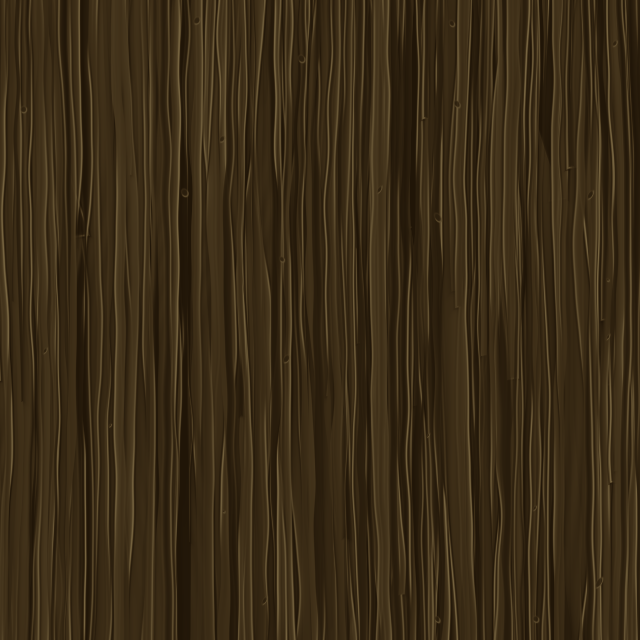
Give the GLSL for this texture, as a three.js fragment shader.

```glsl
// Dark, rough bark-like wood: layers of wavy vertical strips that taper in and out,
// each with a shaded face, a thin pale rim and a groove shadow, plus small knots.
// A scalar tone is built up layer by layer and finally mapped to a brown ramp.
varying vec2 vUv;

float hash(vec2 p) {
  vec3 q = fract(p.xyx * 0.1031);
  q += dot(q, q.yzx + 33.33);
  return fract((q.x + q.y) * q.z);
}

float noise(vec2 p) {
  vec2 cell = floor(p), f = fract(p);
  f = f * f * (3.0 - 2.0 * f);
  return mix(mix(hash(cell), hash(cell + vec2(1.0, 0.0)), f.x),
             mix(hash(cell + vec2(0.0, 1.0)), hash(cell + 1.0), f.x), f.y);
}

float bell(float d, float width) {
  return exp(-d * d / (width * width));
}

// Broad plank surface: hazy tone with faint curved growth rings.
float plankTone(vec2 p) {
  float haze = noise(vec2(p.x * 9.0, p.y * 2.0) + 40.0);
  float bend = p.x + 0.12 * noise(p * vec2(4.0, 2.5) + 7.0);
  float rings = sin(bend * 330.0) * noise(p * vec2(7.0, 3.0) + 90.0);
  return 0.20 + 0.16 * haze + 0.04 * rings;
}

// Lays one column of strips over the tone underneath.
float addStrip(float tone, vec2 p, float column, float count, float layer) {
  vec2 id = vec2(column + 11.0, layer * 37.0 + 5.0);
  float pick = hash(id), kind = hash(id + 101.0), side = hash(id + 211.0);
  float crowding = noise(vec2(column / count * 8.0, 3.0));
  if (pick > 0.45 + 0.55 * crowding) return tone;

  // Meandering centre line and a width that swells and tapers.
  float y = p.y + 9.0 * pick;
  float lane = floor(id.x * 7.0 + id.y * 3.0);
  float wobble = (noise(vec2(lane, y * 3.5)) - 0.5) * 0.4 / count
               + (noise(vec2(lane + 50.0, y * 13.0)) - 0.5) * 0.005;
  float center = (column + 0.25 + 0.5 * hash(id + 307.0)) / count + wobble;
  float swell = smoothstep(0.15, 0.6, noise(vec2(lane + 80.0, y * 2.2)));
  float halfWidth = (0.14 + 0.26 * hash(id + 401.0)) / count * swell
                  - 0.004 * (1.0 - swell);
  float dx = p.x - center;
  float d = abs(dx) - halfWidth;

  // A few strips are snapped off square.
  float cut = hash(id + 503.0) * 5.0 - 0.2;
  if (cut < 0.9) d = max(d, cut - p.y + dx * 0.15);

  float facing = side > 0.35 ? 1.0 : -1.0;
  float across = facing * dx / max(halfWidth, 0.003);
  float lit = smoothstep(-0.3, 0.6, across);
  float softness = mix(0.007, 0.0013, max(lit, step(0.3, pick)));
  float cover = 1.0 - smoothstep(-softness, 0.0013, d);

  // Groove shadow outside, then the face, either sunk and dark or raised.
  tone -= 0.14 * lit * exp(-max(d, 0.0) / 0.005) * (1.0 - cover);
  float face = kind < 0.42 ? 0.12 * hash(id + 601.0) - 0.07
                           : 0.25 + 0.14 * hash(id + 601.0);
  face += 0.05 * clamp(across, -1.0, 1.0);
  tone = mix(tone, face, cover * 0.92);

  // Broken pale rim on the lit side, set off by a dark hairline.
  float strength = smoothstep(0.25, 0.6, noise(vec2(lane + 130.0, y * 4.0)));
  strength *= (0.55 + 0.45 * hash(id + 701.0)) * (0.15 + 0.85 * lit);
  tone = mix(tone, -0.1, strength * 0.7 * bell(d - 0.0022, 0.0014));
  tone += strength * 0.12 * bell(d + 0.003, 0.004);
  return mix(tone, 1.12, strength * bell(d + 0.0008, 0.0015));
}

// Small tilted knots: a dark pit with a pale crescent around it.
float addKnot(float tone, vec2 p) {
  vec2 cell = floor(p * 8.0);
  float pick = hash(cell + 823.0);
  if (pick > 0.5) return tone;
  vec2 spot = 0.2 + 0.6 * vec2(hash(cell + 911.0), hash(cell + 977.0));
  vec2 q = p - (cell + spot) / 8.0;
  q.y += q.x * (pick * 3.0 - 0.9);
  float radius = 0.0015 + 0.004 * hash(cell + 1013.0);
  float d = length(q * vec2(1.0, 0.9)) - radius;
  float crescent = smoothstep(-0.6, 0.9, (q.x - q.y) / radius);
  tone = mix(tone, 0.05, 0.8 * (1.0 - smoothstep(-0.0015, 0.0015, d)));
  return mix(tone, 0.8, (0.2 + 0.6 * crescent) * bell(d, 0.0013));
}

void main() {
  vec2 p = vUv;
  p.x += 0.014 * (noise(vec2(p.x * 6.0, p.y * 3.0) + 20.0) - 0.5);
  float tone = plankTone(p);

  // Wide strips first, ever finer ones on top.
  for (int i = 0; i < 7; i++) {
    float layer = float(i);
    float count = 11.0 + 8.0 * layer;
    float column = floor(p.x * count);
    for (int k = -1; k <= 1; k++)
      tone = addStrip(tone, p, column + float(k), count, layer);
  }
  tone = addKnot(tone, vUv);

  // Fine fibres and slow streaks of shade.
  tone += 0.05 * (noise(vec2(p.x * 170.0, p.y * 4.0)) - 0.5);
  tone += 0.08 * (noise(vec2(p.x * 28.0, p.y * 2.5) + 60.0) - 0.5);

  // Brown ramp from groove through face to rim.
  vec3 groove = vec3(0.155, 0.108, 0.045), face = vec3(0.243, 0.182, 0.092);
  vec3 rim = vec3(0.44, 0.37, 0.235);
  vec3 color = mix(groove, face, clamp(tone / 0.3, -0.35, 1.0));
  color = mix(color, rim, clamp((tone - 0.3) / 0.7, 0.0, 1.1));
  gl_FragColor = vec4(color, 1.0);
}
```
